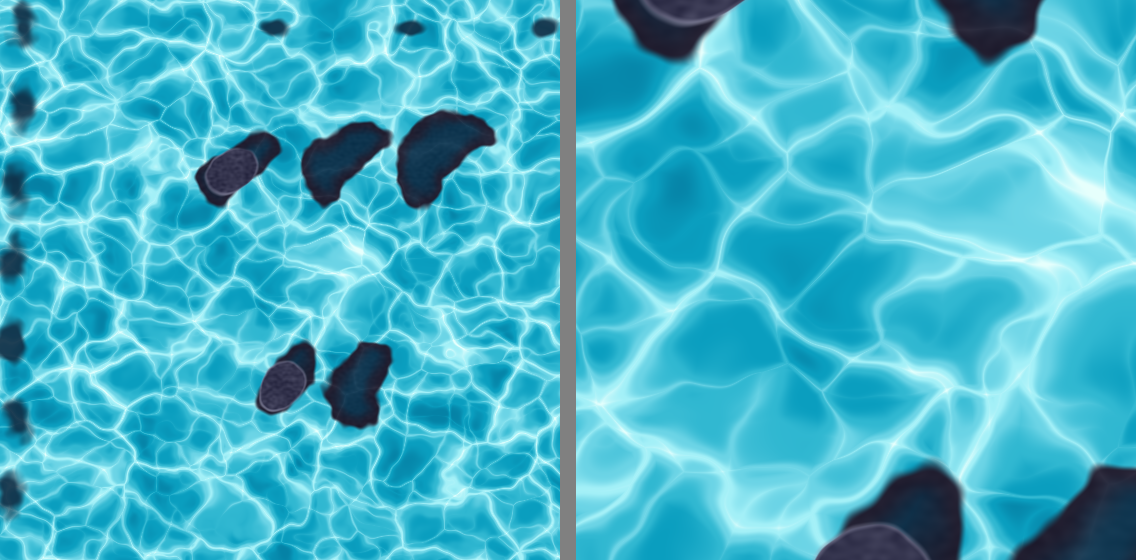
Left: the whole. Right: its middle third, enlarged.
This texture is drawn by a Shadertoy shader. Its source:

```glsl
// Sunlit turquoise shallows: a web of bright caustics over dark submerged stones.

vec2 hash2(vec2 p) {
    vec3 q = fract(p.xyx * vec3(0.1031, 0.1030, 0.0973));
    q += dot(q, q.yzx + 33.33);
    return fract((q.xx + q.yz) * q.zy);
}

float corner(vec2 cell, vec2 f, vec2 o) {
    return dot(hash2(cell + o) * 2.0 - 1.0, f - o);
}

float gradientNoise(vec2 p) {
    vec2 cell = floor(p), f = fract(p);
    vec2 u = f * f * f * (f * (f * 6.0 - 15.0) + 10.0);
    return mix(mix(corner(cell, f, vec2(0, 0)), corner(cell, f, vec2(1, 0)), u.x),
               mix(corner(cell, f, vec2(0, 1)), corner(cell, f, vec2(1, 1)), u.x), u.y);
}

vec2 drift(vec2 p) {
    return vec2(gradientNoise(p), gradientNoise(p + vec2(37.2, 91.7)));
}

// Bright cell borders: a thin core inside a soft halo
float causticWeb(vec2 p) {
    vec2 cell = floor(p);
    float nearest = 9.0, second = 9.0;
    for (int y = -2; y <= 2; y++)
    for (int x = -2; x <= 2; x++) {
        vec2 c = cell + vec2(x, y);
        float d = length(c + hash2(c + 11.0) - p);
        second = min(second, max(nearest, d));
        nearest = min(nearest, d);
    }
    float gap = second - nearest;
    return 0.55 * exp(-5.0 * gap) + 0.45 * exp(-20.0 * gap);
}

vec3 waterColor(float light) {
    vec3 c = mix(vec3(0.01, 0.44, 0.58), vec3(0.02, 0.51, 0.65), smoothstep(-0.08, 0.03, light));
    c = mix(c, vec3(0.04, 0.62, 0.75), smoothstep(0.03, 0.13, light));
    c = mix(c, vec3(0.19, 0.72, 0.82), smoothstep(0.13, 0.22, light));
    c = mix(c, vec3(0.42, 0.83, 0.90), smoothstep(0.22, 0.36, light));
    c = mix(c, vec3(0.64, 0.94, 0.97), smoothstep(0.36, 0.58, light));
    return mix(c, vec3(0.90, 1.00, 0.99), smoothstep(0.58, 0.95, light));
}

void mainImage(out vec4 fragColor, in vec2 fragCoord) {
    vec2 uv = fragCoord / iResolution.y;
    float pixel = 1.0 / iResolution.y;

    // Two warped caustic layers, brightened and faded in patches
    vec2 warp = 0.9 * drift(uv * 5.0) + 0.38 * drift(uv * 14.0) + 0.12 * drift(uv * 34.0);
    float broad = causticWeb(uv * vec2(8.5, 10.0) + warp);
    float fine = causticWeb(uv * vec2(12.0, 16.0) + 1.5 * warp.yx + 40.0);
    float broadFade = 0.9 + 0.9 * gradientNoise(uv * 7.0 + 5.0);
    float fineFade = 0.75 + 1.3 * gradientNoise(uv * 6.0 + 23.0);
    float wisps = exp(-14.0 * abs(gradientNoise(uv * vec2(9.0, 15.0) + 2.0 * warp)));
    float light = 0.07 + 0.19 * gradientNoise(uv * 9.0 + warp)
                + 0.07 * gradientNoise(uv * 27.0 + 2.0 * warp)
                + 0.55 * broad * broadFade + 0.34 * fine * fineFade + 0.05 * wisps;
    vec3 color = waterColor(light);

    // Small blurred shadows along the left and top borders
    float ragged = 0.024 * gradientNoise(uv * 17.0) + 0.010 * gradientNoise(uv * 46.0);
    for (int i = 0; i < 10; i++) {
        float k = float(i);
        vec2 jitter = hash2(vec2(k, 7.0));
        bool onTop = i > 6;
        vec2 center = onTop ? vec2(0.49 + 0.24 * (k - 7.0), 0.95)
                            : vec2(0.01 + 0.03 * jitter.x, 0.11 + 0.14 * k);
        vec2 radius = onTop ? vec2(0.024, 0.013) : vec2(0.025, 0.032 + 0.012 * jitter.y);
        float d = (length((uv - center) / radius) - 1.0) * radius.x + ragged;
        color = mix(color, vec3(0.06, 0.17, 0.26), 0.9 * smoothstep(0.007, -0.012, d));
    }

    // Long dark shapes in two slanted groups; the first of each carries a stone
    float shadow = 1.0, stone = 1.0;
    for (int i = 0; i < 5; i++) {
        float row = float(i / 3), col = float(i % 3);
        vec2 jitter = hash2(vec2(float(i), 3.0)) - 0.5;
        vec2 center = vec2(0.44 + 0.08 * row + (0.175 - 0.05 * row) * col,
                           0.71 - 0.38 * row + 0.02 * col * (1.0 - row));
        center += 0.015 * jitter;
        float angle = 0.65 + 0.4 * row + 0.15 * jitter.x;
        vec2 axis = vec2(cos(angle), sin(angle));
        vec2 p = uv - center;
        p = vec2(dot(p, axis), dot(p, vec2(-axis.y, axis.x)));
        p.y += 2.0 * col * p.x * p.x;
        float width = 0.033 + 0.008 * col;
        float reach = 0.050 - 0.008 * row;
        float d = length(vec2(p.x - clamp(p.x, -reach, reach), p.y))
                - width * (1.0 - 3.0 * p.x) + ragged;
        shadow = min(shadow, d);
        if (col < 0.5)
            stone = min(stone, length((p + vec2(0.028, 0.0)) * vec2(0.85, 1.1)) - 0.040 + 0.4 * ragged);
    }
    float grain = gradientNoise(uv * vec2(110.0, 150.0));
    vec3 shade = mix(vec3(0.12, 0.11, 0.18), vec3(0.05, 0.20, 0.30), smoothstep(0.004, 0.035, -shadow));
    shade += 0.03 * grain + 0.05 * broad;
    color = mix(color, shade, smoothstep(0.003 + pixel, -0.003 - pixel, shadow));

    // Violet grey stones with a pale wet rim
    vec3 stoneColor = vec3(0.20, 0.20, 0.30) + 0.10 * grain + 0.06 * gradientNoise(uv * 30.0);
    color = mix(color, stoneColor, smoothstep(pixel, -pixel, stone));
    float rim = smoothstep(0.002 + pixel, 0.0, abs(stone));
    color = mix(color, vec3(0.62, 0.62, 0.72), rim * (0.35 + 0.5 * gradientNoise(uv * 24.0)));

    fragColor = vec4(clamp(color, 0.0, 1.0), 1.0);
}
```
